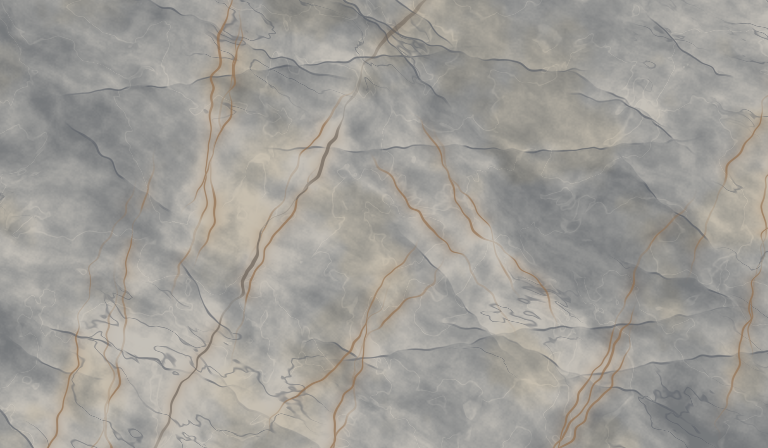
Give the GLSL for this texture, as a Shadertoy shader.

```glsl
const vec3 SLATE = vec3(0.455, 0.465, 0.475);
const vec3 GREY = vec3(0.610, 0.610, 0.602);
const vec3 CREAM = vec3(0.770, 0.752, 0.720);
const vec3 RUST = vec3(0.570, 0.435, 0.310);
const vec3 UMBER = vec3(0.420, 0.385, 0.350);
const vec3 INK = vec3(0.330, 0.350, 0.385);
const float TONE_BIAS = 0.45;
const float PATCH_GAIN = 1.35;
const float STREAK_GAIN = 0.50;
const float MOTTLE_GAIN = 0.40;
const float GRAIN = 0.035;
const float STREAK_ANGLE = -0.55;
const float RUST_ANGLE = 1.20;
const float MAIN_ANGLE = 1.06;
const vec2 MAIN_CENTRE = vec2(0.63, 0.50);
const int BUNDLES = 7;
const int STRANDS = 3;
const int FAULTS = 22;

float hash(vec2 p) {
    return fract(sin(dot(p, vec2(127.1, 311.7))) * 43758.5453);
}

float noise(vec2 p) {
    vec2 i = floor(p), f = fract(p);
    f = f * f * (3.0 - 2.0 * f);
    return mix(mix(hash(i), hash(i + vec2(1, 0)), f.x),
               mix(hash(i + vec2(0, 1)), hash(i + vec2(1, 1)), f.x), f.y);
}

float fbm(vec2 p, int octaves) {
    float sum = 0.0, amp = 0.5, total = 0.0;
    for (int i = 0; i < octaves; i++) {
        sum += amp * noise(p);
        total += amp;
        amp *= 0.52;
        p = mat2(1.6, 1.2, -1.2, 1.6) * p + 7.3;
    }
    return sum / total;
}

vec2 rotate(vec2 p, float a) {
    return vec2(cos(a) * p.x + sin(a) * p.y, cos(a) * p.y - sin(a) * p.x);
}

// Vein space: x runs along the wandering vein, y is the signed distance
vec2 veinSpace(vec2 p, vec2 centre, float angle, float wander, float seed) {
    vec2 q = rotate(p - centre, angle);
    q.y += wander * (fbm(vec2(q.x * 5.0 + seed * 13.0, seed), 4) - 0.5);
    q.y += 0.008 * (noise(vec2(q.x * 45.0, seed + 3.0)) - 0.5);
    return q;
}

float line(float d, float width, float px) {
    return 1.0 - smoothstep(max(width - px, 0.0), width + px, abs(d));
}

float taper(float along, float halfLength) {
    return 1.0 - smoothstep(0.55, 1.0, abs(along) / halfLength);
}

// Thin crease where a noise field crosses its middle value
float crease(vec2 p, float width) {
    return 1.0 - smoothstep(0.0, width, abs(fbm(p, 4) - 0.5));
}

void mainImage(out vec4 fragColor, in vec2 fragCoord) {
    float px = 0.7 / iResolution.y;
    float aspect = iResolution.x / iResolution.y;
    vec2 p = fragCoord / iResolution.y;
    vec2 warp = vec2(fbm(p * 4.0 + 11.0, 5), fbm(p * 4.0 + 47.0, 5)) - 0.5;
    vec2 s = rotate(p + 0.12 * warp, STREAK_ANGLE);

    // Cloudy stone body with slanted streaks
    float tone = TONE_BIAS + 0.07 * cos(p.x * 3.7);
    tone += PATCH_GAIN * (fbm(s * vec2(2.2, 3.6) + 2.0 * warp + 5.0, 5) - 0.5);
    tone += STREAK_GAIN * (fbm(s * vec2(5.0, 26.0) + 31.0, 5) - 0.5);
    tone += MOTTLE_GAIN * (fbm(p * 28.0 + 3.0 * warp, 4) - 0.5);

    // Dark faults, each shading the stone on one side
    float ink = 0.0;
    for (int i = 0; i < FAULTS; i++) {
        float id = float(i) + 1.0;
        bool level = i % 7 == 0;
        vec2 centre = vec2(aspect * fract(id * 0.618 + 0.1 * hash(vec2(id, 1))), hash(vec2(id, 2)));
        float angle = level ? 0.16 * hash(vec2(id, 3)) : STREAK_ANGLE + 0.7 * (hash(vec2(id, 3)) - 0.5);
        float halfLength = level ? 0.55 : mix(0.10, 0.36, hash(vec2(id, 4)));
        vec2 v = veinSpace(p + 0.03 * warp, centre, angle, level ? 0.03 : 0.09, id);
        float fade = taper(v.x, halfLength);
        float broken = smoothstep(0.30, 0.62, noise(vec2(v.x * 22.0, id)));
        float width = mix(0.0010, 0.0026, noise(vec2(v.x * 30.0, id + 5.0)));
        ink = max(ink, line(v.y, width, px) * fade * mix(0.15, 0.80, broken));
        tone += 0.13 * fade * sign(v.y) * exp(-abs(v.y) * 22.0) * smoothstep(0.0, 0.004, abs(v.y));
    }
    float shattered = smoothstep(0.52, 0.68, fbm(p * 3.5 + 71.0, 3));
    ink = max(ink, 0.55 * shattered * crease(s * vec2(7.0, 17.0) + 19.0, 0.022));

    // Bundles of steep rust veins with pale halos
    float rust = 0.0, umber = 0.0, halo = 0.0, stain = 0.0;
    for (int b = 0; b < BUNDLES; b++) {
        float id = float(b) + 40.0;
        bool isMain = b == 0;
        vec2 centre = vec2(aspect * (float(b) - 0.5 + 0.6 * hash(vec2(id, 1))) / float(BUNDLES - 1), 0.1 + 0.8 * hash(vec2(id, 2)));
        float lean = b == 4 ? 2.15 : RUST_ANGLE + 0.3 * (hash(vec2(id, 3)) - 0.5);
        if (isMain) { centre = MAIN_CENTRE; lean = MAIN_ANGLE; }
        for (int k = 0; k < STRANDS; k++) {
            float seed = id + 9.0 * float(k);
            vec2 shift = 0.10 * (vec2(hash(vec2(seed, 5)), hash(vec2(seed, 6))) - 0.5) * vec2(1.0, 3.0);
            float angle = lean + 0.28 * (hash(vec2(seed, 7)) - 0.5);
            bool trunk = isMain && k == 0;
            vec2 v = veinSpace(p + 0.02 * warp, trunk ? centre : centre + shift, trunk ? lean : angle, 0.12, seed);
            float fade = taper(v.x, trunk ? 0.75 : mix(0.22, 0.50, hash(vec2(seed, 8))));
            float broken = smoothstep(0.22, 0.65, noise(vec2(v.x * 14.0, seed)));
            float width = mix(0.0010, trunk ? 0.0055 : 0.0028, noise(vec2(v.x * 18.0, seed + 2.0)));
            float mark = line(v.y, width, px) * fade * mix(0.25, 0.85, broken);
            rust = max(rust, mark);
            if (trunk) umber = mark;
            stain = max(stain, fade * broken * exp(-abs(v.y) * 75.0));
            halo = max(halo, fade * exp(-abs(v.y) * (trunk ? 17.0 : 30.0)));
        }
    }
    tone += 0.42 * halo * smoothstep(0.25, 0.65, fbm(p * 7.0 + 23.0, 4));

    // Pale hairlines and fine grain
    tone += 0.13 * crease(p * 9.0 + 2.0 * warp + 83.0, 0.016);
    tone += GRAIN * 2.0 * (noise(p * 260.0) - 0.5);

    // Colour the stone, then lay the veins over it
    tone = clamp(tone, 0.0, 1.0);
    vec3 colour = mix(SLATE, GREY, smoothstep(-0.1, 0.6, tone));
    colour = mix(colour, CREAM, smoothstep(0.40, 1.0, tone));
    float warmth = smoothstep(0.50, 0.70, fbm(p * 6.0 + 57.0, 4));
    colour *= mix(vec3(1.0), vec3(1.01, 0.99, 0.95), warmth);
    colour = mix(colour, RUST, 0.28 * stain);
    colour = mix(colour, INK, 0.75 * ink);
    colour = mix(colour, mix(RUST, UMBER, step(0.01, umber)), 0.80 * rust);
    fragColor = vec4(colour, 1.0);
}
```
